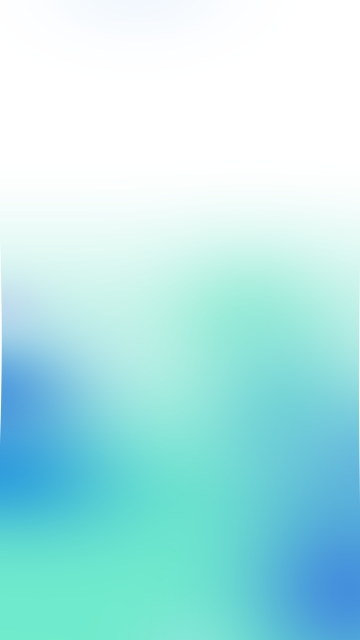
Reproduce this background procedurally as a Shadertoy shader.

```glsl
const vec3 WHITE = vec3(1.0);
const vec3 PALE  = vec3(0.78, 0.955, 0.915);
const vec3 MINT  = vec3(0.44, 0.92, 0.80);
const vec3 GREEN = vec3(0.56, 0.93, 0.82);
const vec3 TEAL  = vec3(0.43, 0.83, 0.83);
const vec3 SKY   = vec3(0.39, 0.69, 0.88);
const vec3 BLUE  = vec3(0.27, 0.565, 0.865);
const vec3 AZURE = vec3(0.165, 0.63, 0.865);
const vec3 LILAC = vec3(0.75, 0.78, 0.95);
const vec3 FROST = vec3(0.945, 0.97, 0.995);
const vec3 AQUA  = vec3(0.58, 0.90, 0.87);

// Elliptical Gaussian falloff; shear slants it sideways with height
float glow(vec2 p, vec2 center, vec2 radius, float shear) {
    vec2 d = p - center;
    d.x += shear * d.y;
    d /= radius;
    return exp(-dot(d, d));
}

vec3 addGlow(vec3 base, vec3 tint, float strength, vec2 p, vec2 center, vec2 radius) {
    return mix(base, tint, strength * glow(p, center, radius, 0.0));
}

// Coverage inside a side edge that bows inward around height mid
float bowedEdge(float dist, float y, float mid, float halfSpan, float depth, float aa) {
    float t = (y - mid) / halfSpan;
    return smoothstep(-aa, aa, dist - depth * (1.0 - t * t));
}

void mainImage(out vec4 fragColor, in vec2 fragCoord) {
    vec2 uv = fragCoord / iResolution.xy;

    // Vertical wash
    vec3 color = mix(WHITE, PALE, 1.0 - smoothstep(0.46, 0.76, uv.y));
    color = mix(color, MINT, 1.0 - smoothstep(0.20, 0.48, uv.y));

    // Green ridge and teal column
    color = addGlow(color, GREEN, 0.70, uv, vec2(0.68, 0.49), vec2(0.22, 0.112));
    color = addGlow(color, TEAL, 0.85, uv, vec2(0.78, 0.34), vec2(0.23, 0.15));

    // Blue on the right
    color = addGlow(color, SKY, 0.70, uv, vec2(1.05, 0.27), vec2(0.25, 0.12));
    color = addGlow(color, BLUE, 1.00, uv, vec2(0.97, 0.08), vec2(0.27, 0.15));

    // Blue on the left, with a lilac fringe above
    color = mix(color, AZURE, glow(uv, vec2(-0.05, 0.27), vec2(0.34, 0.10), 0.8));
    color = addGlow(color, BLUE, 0.90, uv, vec2(-0.05, 0.38), vec2(0.27, 0.10));
    color = addGlow(color, LILAC, 0.40, uv, vec2(0.0, 0.52), vec2(0.12, 0.05));

    // Faint lights at the bottom and top
    color = addGlow(color, AQUA, 0.60, uv, vec2(0.52, -0.03), vec2(0.15, 0.08));
    color = addGlow(color, FROST, 1.00, uv, vec2(0.38, 1.02), vec2(0.25, 0.08));

    // Thin white slivers along both sides
    float aa = 0.7 / iResolution.x;
    float inside = bowedEdge(uv.x, uv.y, 0.47, 0.16, 0.0048, aa)
                 * bowedEdge(1.0 - uv.x, uv.y, 0.40, 0.18, 0.0025, aa);
    fragColor = vec4(mix(WHITE, color, inside), 1.0);
}
```
